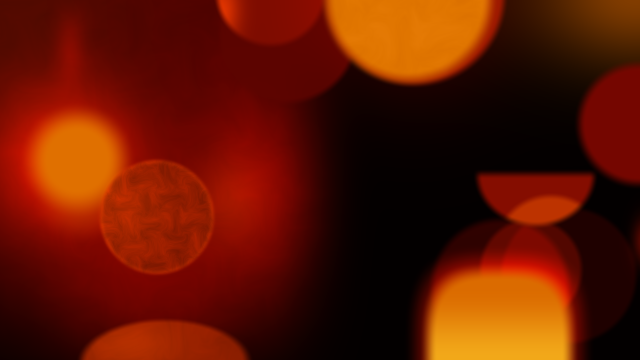
Write a Shadertoy shader that draws this background.

```glsl
// Soft round falloff, 1 at the centre
float glow(vec2 p, vec2 centre, vec2 size) {
    vec2 d = (p - centre) / size;
    return exp(-dot(d, d));
}

// Filled circle with a blurred edge
float disc(vec2 p, vec2 centre, float radius, float blur) {
    return 1.0 - smoothstep(-blur, blur, length(p - centre) - radius);
}

// Thin bright rim of a circle
float rim(vec2 p, vec2 centre, float radius, float width) {
    float d = (length(p - centre) - radius) / width;
    return exp(-d * d);
}

// Layered, warped sines in -1..1
float mottle(vec2 p) {
    float sum = 0.0, amp = 0.5;
    for (int i = 0; i < 5; i++) {
        p = mat2(0.8, 0.6, -0.6, 0.8) * p * 1.7 + 1.3;
        p += 0.6 * sin(p.yx * 1.3);
        sum += amp * sin(p.x) * sin(p.y);
        amp *= 0.65;
    }
    return sum;
}

void mainImage(out vec4 fragColor, in vec2 fragCoord) {
    vec2 p = fragCoord / iResolution.y;
    float grain = mottle(p * 14.0);

    // Red haze on the left, black on the right
    float haze = 0.30 * smoothstep(1.08, 0.6, p.x) * smoothstep(-0.15, 0.6, p.y);
    haze += 0.32 * glow(p, vec2(0.74, 0.46), vec2(0.20, 0.26));
    haze += 0.30 * glow(p, vec2(0.42, 0.17), vec2(0.28, 0.20));
    haze += 0.22 * glow(p, vec2(0.18, 0.50), vec2(0.24, 0.25));
    haze *= smoothstep(1.08, 0.76, p.x) * (1.0 + 0.06 * grain);
    vec3 col = vec3(0.012, 0.0, 0.0) + haze * vec3(1.0, 0.035, 0.0);
    col += vec3(0.10, 0.07, 0.0) * glow(p, vec2(0.64, 0.44), vec2(0.10, 0.12));
    col.g += 0.03 * glow(p, vec2(0.0, 1.0), vec2(0.35));
    col += vec3(0.18, 0.01, 0.0) * glow(p, vec2(0.195, 0.86), vec2(0.04, 0.10));

    // Gold haze in the upper right corner
    col += vec3(0.50, 0.24, 0.0) * glow(p, vec2(1.77, 1.02), vec2(0.29, 0.20));

    // Overlapping red discs along the top
    col = mix(col, vec3(0.36, 0.015, 0.0), 0.8 * disc(p, vec2(0.80, 0.907), 0.19, 0.012));
    float upper = disc(p, vec2(0.752, 1.025), 0.15, 0.012);
    col = mix(col, vec3(0.50, 0.05, 0.0), 0.85 * upper);
    col += vec3(0.40, 0.16, 0.0) * upper * glow(p, vec2(0.615, 0.97), vec2(0.05, 0.09));

    // Large orange disc with a red fringe
    col += vec3(0.22, 0.01, 0.0) * glow(p, vec2(1.15, 1.01), vec2(0.27));
    col = mix(col, vec3(0.62, 0.10, 0.0), disc(p, vec2(1.152, 1.015), 0.248, 0.014));
    vec3 amber = vec3(0.88, 0.46, 0.0) + 0.02 * grain;
    col = mix(col, amber, disc(p, vec2(1.135, 1.005), 0.226, 0.024));

    // Blurred orange lamp on the left
    col += vec3(0.42, 0.07, 0.0) * glow(p, vec2(0.18, 0.56), vec2(0.19, 0.18));
    col = mix(col, vec3(0.76, 0.24, 0.0), 0.7 * disc(p, vec2(0.225, 0.46), 0.085, 0.06));
    col = mix(col, vec3(0.88, 0.44, 0.0), disc(p, vec2(0.215, 0.555), 0.122, 0.042));

    // Mottled translucent disc beside the lamp
    vec2 dusty = vec2(0.436, 0.397);
    vec3 rust = vec3(0.58, 0.12, 0.0) * (1.0 + 0.20 * mottle(p * 32.0));
    rust += vec3(0.12, 0.06, 0.0) * glow(p, vec2(0.34, 0.42), vec2(0.12));
    col = mix(col, rust, 0.85 * disc(p, dusty, 0.158, 0.007));
    col += vec3(0.08, 0.03, 0.0) * rim(p, dusty, 0.155, 0.007);

    // Flattened disc at the lower edge
    vec2 flattened = (p - vec2(0.458, -0.01)) * vec2(0.52, 1.0);
    vec3 ember = vec3(0.60, 0.13, 0.0) * (1.0 + 0.08 * grain);
    ember += vec3(0.14, 0.07, 0.0) * glow(p, vec2(0.36, 0.04), vec2(0.14, 0.08));
    col = mix(col, ember, 0.9 * disc(flattened, vec2(0.0), 0.12, 0.009));

    // Red disc and small ember on the right edge
    col = mix(col, vec3(0.46, 0.025, 0.0), disc(p, vec2(1.775, 0.655), 0.165, 0.018));
    col += vec3(0.35, 0.03, 0.0) * glow(p, vec2(1.79, 0.33), vec2(0.03, 0.06));

    // Faint overlapping discs at the lower right
    col += vec3(0.11, 0.004, 0.0) * disc(p, vec2(1.58, 0.235), 0.187, 0.010);
    col += vec3(0.17, 0.006, 0.0) * disc(p, vec2(1.39, 0.20), 0.19, 0.014);
    col += vec3(0.20, 0.025, 0.0) * disc(p, vec2(1.475, 0.25), 0.14, 0.010);

    // Half disc with a flat top and a brighter overlap
    vec2 bowlPoint = (p - vec2(1.488, 0.517)) * vec2(0.88, 1.0);
    float bowl = disc(bowlPoint, vec2(0.0), 0.142, 0.012);
    bowl *= smoothstep(0.015, -0.015, bowlPoint.y);
    vec3 bowlColor = mix(vec3(0.52, 0.05, 0.0), vec3(0.74, 0.20, 0.0),
                         disc(p, vec2(1.53, 0.30), 0.155, 0.012));
    col = mix(col, bowlColor, bowl);

    // Squarish yellow lamp at the bottom
    vec2 q = abs(p - vec2(1.387, 0.03)) / vec2(0.205, 0.225);
    float lamp = pow(pow(q.x, 3.2) + pow(q.y, 3.2), 1.0 / 3.2);
    col += vec3(0.45, 0.03, 0.0) * smoothstep(1.3, 0.9, lamp);
    vec3 lampColor = mix(vec3(0.95, 0.66, 0.10), vec3(0.86, 0.42, 0.0),
                         smoothstep(0.0, 0.2, p.y));
    col = mix(col, lampColor, smoothstep(1.08, 0.84, lamp));

    fragColor = vec4(clamp(col, 0.0, 1.0), 1.0);
}
```
